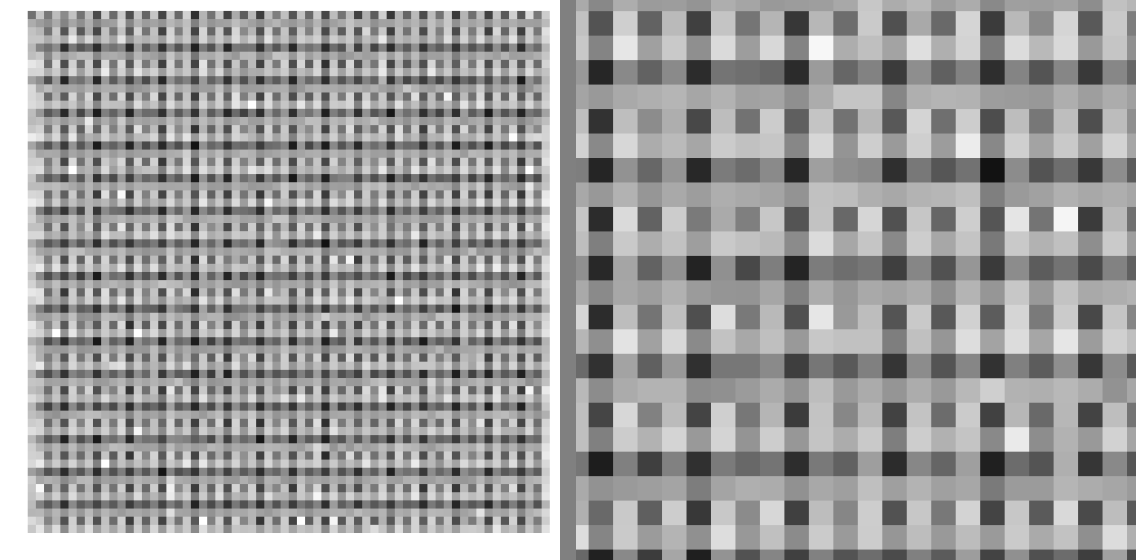
Left: the whole. Right: its middle third, enlarged.
This pattern is drawn by a Shadertoy shader. Its source:

```glsl
// A grey woven check of 64 by 64 flat square cells on a white ground.
// A 4 by 4 block of tones repeats 16 times each way; hashes vary every cell
// and column, and the outer rows and columns are paler.

float hash(vec2 p) {
    vec3 q = fract(p.xyx * vec3(0.1031, 0.1030, 0.0973));
    q += dot(q, q.yzx + 33.33);
    return fract((q.x + q.y) * q.z);
}

// Tone of one cell, counted from the top left; white beyond the cloth.
float cellTone(vec2 cell) {
    if (any(lessThan(cell, vec2(0.0))) || any(greaterThan(cell, vec2(63.0)))) return 1.0;

    // Each line is one row of the repeating block
    mat4 weave = mat4(0.20, 0.53, 0.35, 0.51,
                      0.60, 0.68, 0.65, 0.68,
                      0.31, 0.78, 0.45, 0.77,
                      0.59, 0.82, 0.65, 0.80);
    ivec2 k = ivec2(cell) % 4;
    float tone = weave[k.y][k.x];

    // Paler borders
    bool oddColumn = k.x % 2 == 1;
    if (cell.y < 0.5) tone = oddColumn ? 0.77 : tone + 0.08;
    if (cell.x < 0.5) tone = cell.y < 0.5 ? 0.50 : mix(weave[k.y][1], 0.87, 0.45);
    if (cell.x > 62.5) tone = mix(tone, 0.88, 0.6);

    // Column drift, cell grain and rare bright cells
    if (int(cell.x) % 8 == 4) tone -= 0.025;
    tone += 0.04 * (hash(vec2(cell.x, 91.0)) - 0.5);
    tone += 0.12 * (hash(cell + 7.0) + hash(cell + 131.0) - 1.0);
    tone += 0.17 * step(0.98, hash(cell + 273.0));
    return clamp(tone, 0.0, 1.0);
}

void mainImage(out vec4 fragColor, in vec2 fragCoord) {
    vec2 uv = fragCoord / iResolution.xy;
    float cellsPerUnit = 64.0 / 0.9323;
    vec2 p = (vec2(uv.x, 1.0 - uv.y) - vec2(0.0495, 0.0195)) * cellsPerUnit;

    // Blend the four nearest cells over one pixel at their shared edges
    vec2 pixel = cellsPerUnit / iResolution.xy;
    vec2 corner = floor(p + 0.5);
    vec2 blend = clamp((p - corner) / pixel + 0.5, 0.0, 1.0);
    float upper = mix(cellTone(corner - 1.0), cellTone(corner - vec2(0.0, 1.0)), blend.x);
    float lower = mix(cellTone(corner - vec2(1.0, 0.0)), cellTone(corner), blend.x);

    fragColor = vec4(vec3(mix(upper, lower, blend.y)), 1.0);
}
```
